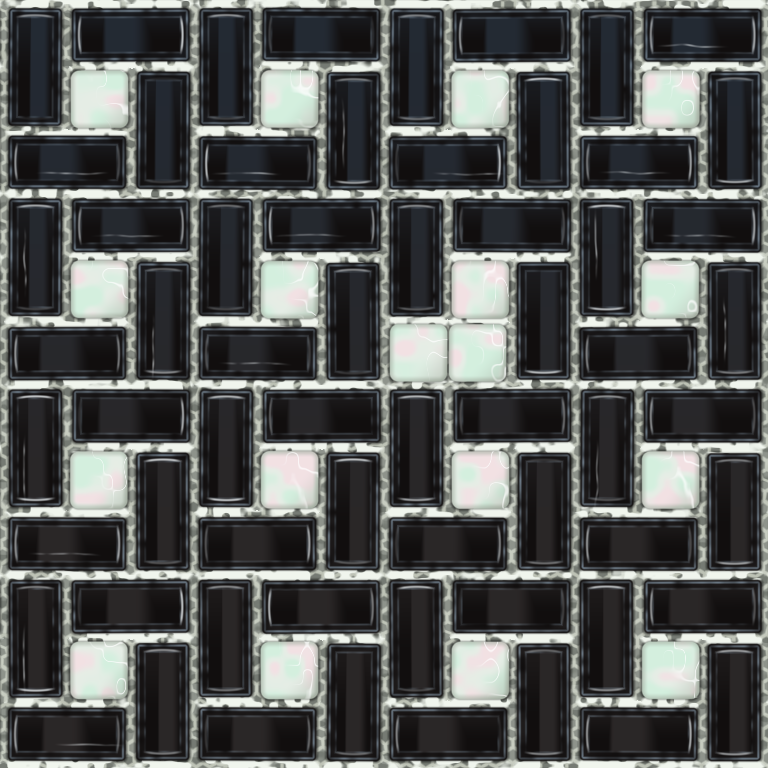
Give the GLSL for this pattern, as a WebGL 2 fragment shader.

```glsl
#version 300 es
precision highp float;

uniform vec2 u_resolution;
out vec4 fragColor;

const float REPEATS = 4.031;
const vec2 MARGIN = vec2(0.005, 0.003);
const vec2 BAR_CENTER = vec2(-0.335, 0.167);
const vec2 BAR_SIZE = vec2(0.139, 0.308);
const float OPAL_SIZE = 0.151;
const vec2 ODD_CELL = vec2(2.0, 2.0);
const float ODD_SPREAD = 0.155;
const float JITTER = 0.005;
const float TILT = 0.014;
const float MESH_SCALE = 14.0;
const vec3 BLACK = vec3(0.065, 0.055, 0.055);
const vec3 SLATE_WARM = vec3(0.19, 0.175, 0.175);
const vec3 SLATE_COOL = vec3(0.155, 0.19, 0.235);
const vec3 RIM = vec3(0.50, 0.57, 0.63);
const vec3 GLINT = vec3(0.91, 0.93, 0.94);
const vec3 OPAL = vec3(0.90, 0.93, 0.90);
const vec3 OPAL_SHADE = vec3(0.66, 0.70, 0.65);
const vec3 OPAL_PINK = vec3(0.96, 0.87, 0.89);
const vec3 OPAL_GREEN = vec3(0.80, 0.94, 0.86);
const vec3 GROUT_DARK = vec3(0.46, 0.48, 0.45);
const vec3 GROUT_LIGHT = vec3(0.74, 0.76, 0.71);
const vec3 GROUT_LIT = vec3(0.94, 0.96, 0.93);

float hash(vec2 p) {
    vec3 q = fract(p.xyx * 0.1031);
    q += dot(q, q.yzx + 33.33);
    return fract((q.x + q.y) * q.z);
}

float noise(vec2 p) {
    vec2 i = floor(p), f = fract(p);
    f = f * f * (3.0 - 2.0 * f);
    vec2 e = vec2(0.0, 1.0);
    return mix(mix(hash(i), hash(i + e.yx), f.x),
               mix(hash(i + e), hash(i + e.yy), f.x), f.y);
}

float band(float x, float width) { return 1.0 - smoothstep(0.0, width, abs(x)); }

float roundBox(vec2 p, vec2 size, float radius) {
    vec2 q = abs(p) - size + radius;
    return length(max(q, 0.0)) + min(max(q.x, q.y), 0.0) - radius;
}

float hexEdge(vec2 p) {
    vec2 s = vec2(1.0, 1.732);
    vec2 a = mod(p, s) - 0.5 * s, b = mod(p - 0.5 * s, s) - 0.5 * s;
    vec2 h = abs(dot(a, a) < dot(b, b) ? a : b);
    return 0.5 - max(h.x, dot(h, 0.5 * s));
}

// Dark glass bar: soft reflected stripe, bevel, end glints, stray streak
vec3 glass(vec2 q, vec2 size, float depth, float seed, float cool) {
    bool tall = size.y > size.x;
    vec2 t = q / size;
    vec2 axis = tall ? t.yx : t;
    float wear = noise(q * 24.0 + seed * 91.0);
    vec3 slate = mix(SLATE_WARM, SLATE_COOL, cool);
    float x = t.x + (tall ? -0.15 : 0.12) + 0.2 * (seed - 0.5);
    float stripe = smoothstep(-0.42, -0.32, x) * (1.0 - smoothstep(0.12, 0.5, x));
    float sky = smoothstep(-0.3, 1.0, t.y) * 0.4;
    float pane = smoothstep(0.035, 0.05, depth);
    vec3 col = mix(BLACK, slate, pane * max(stripe * 0.8, sky) + (1.0 - pane) * 0.45 * wear);
    col = mix(col, RIM, band(depth - 0.013, 0.011) * (0.2 + 0.6 * wear));
    col = mix(col, RIM, band(depth - 0.046, 0.010) * 0.4 * wear);
    float endGap = max(size.x, size.y) * (1.0 - abs(axis.x));
    float endSide = hash(vec2(seed * 97.0, step(0.0, axis.x)));
    float arc = band(endGap - 0.036 - 0.018 * axis.y * axis.y, 0.011);
    col = mix(col, GLINT, arc * (1.0 - smoothstep(0.4, 0.8, abs(axis.y))) * endSide * 0.8);
    float bend = 0.35 + 0.12 * noise(vec2(axis.x * 3.0, seed * 50.0));
    float streak = band(axis.y + bend, 0.07) * (1.0 - smoothstep(0.2, 0.65, abs(axis.x + seed - 0.5)));
    return mix(col, GLINT, streak * step(0.6, fract(seed * 7.0)) * 0.6 * wear);
}

// Opal square: pastel sheen, folded highlights, shaded lower right edge
vec3 opal(vec2 q, float depth, float seed) {
    vec2 t = q / OPAL_SIZE;
    float sheen = noise(t * 1.6 + seed * 73.0);
    vec3 col = mix(OPAL, OPAL_GREEN, 0.7 * smoothstep(0.45, 0.8, sheen));
    col = mix(col, OPAL_PINK, 0.8 * (1.0 - smoothstep(0.2, 0.45, sheen)));
    float slope = smoothstep(0.2, 1.3, t.x * 0.7 - t.y * 0.6);
    float rim = 1.0 - smoothstep(0.0, 0.035, depth);
    col = mix(col, OPAL_SHADE, clamp(0.5 * slope + 0.6 * rim, 0.0, 1.0));
    float fold = band(noise(t * vec2(2.6, 1.8) + seed * 41.0) - 0.5, 0.06);
    return mix(col, vec3(1.0), fold * smoothstep(-0.2, 0.6, t.x + 0.4 * t.y) * 0.7);
}

// Mesh backing with bright lumps in the lit horizontal joints
vec3 grout(vec2 g, float gap, float lit) {
    float thread = 1.0 - smoothstep(0.05, 0.22, hexEdge(g * MESH_SCALE + 0.5 * noise(g * 9.0)));
    vec3 col = mix(GROUT_DARK, GROUT_LIGHT, thread);
    float lump = smoothstep(0.25, 0.5, noise(g * vec2(24.0, 32.0)));
    col = mix(col, GROUT_LIT, lump * mix(0.2, 1.0, lit));
    return col * mix(0.4, 1.0, smoothstep(-0.004, 0.02, gap + 0.008 * lump * lit));
}

void main() {
    float extent = min(u_resolution.x, u_resolution.y);
    vec2 uv = gl_FragCoord.xy / extent;
    vec2 g = (uv - MARGIN) * REPEATS;
    vec2 cell = floor(g), p = fract(g) - 0.5;
    float px = REPEATS / extent;
    bool odd = cell == ODD_CELL;

    // Nearest tile: four bars turned about the centre, then the opals
    float gap = 1.0, tileSeed = 0.0;
    vec2 tileQ = p, tileSize = BAR_SIZE, center = BAR_CENTER, size = BAR_SIZE;
    bool tileOpal = false;
    for (int i = 0; i < 6; i++) {
        if (i == 5 && !odd) break;
        bool isOpal = i >= 4 || (odd && i == 3);
        vec2 c = i == 4 ? vec2(0.0) : center;
        if (i == 5) c = vec2(BAR_CENTER.y, BAR_CENTER.x) * vec2(-1.0, 1.0) + vec2(ODD_SPREAD, 0.0);
        else if (isOpal && i == 3) c.x -= ODD_SPREAD;
        float seed = hash(cell * 7.0 + float(i) * 13.7 + 5.0);
        vec2 q = p - c - JITTER * (vec2(seed, fract(seed * 17.0)) - 0.5);
        float tilt = TILT * (fract(seed * 31.0) - 0.5);
        q += tilt * vec2(-q.y, q.x);
        vec2 s = isOpal ? vec2(OPAL_SIZE) : size;
        float d = roundBox(q, s, isOpal ? 0.045 : 0.022);
        if (d < gap) { gap = d; tileQ = q; tileSize = s; tileSeed = seed; tileOpal = isOpal; }
        center = vec2(center.y, -center.x);
        size = size.yx;
    }

    vec2 outside = abs(tileQ) - tileSize;
    float lit = smoothstep(-0.01, 0.02, outside.y - outside.x);
    vec3 tile = tileOpal ? opal(tileQ, -gap, tileSeed)
                         : glass(tileQ, tileSize, -gap, tileSeed, smoothstep(0.2, 1.0, uv.y));
    vec3 col = mix(tile, grout(g, gap, lit), smoothstep(-px, px, gap));
    fragColor = vec4(col, 1.0);
}
```
